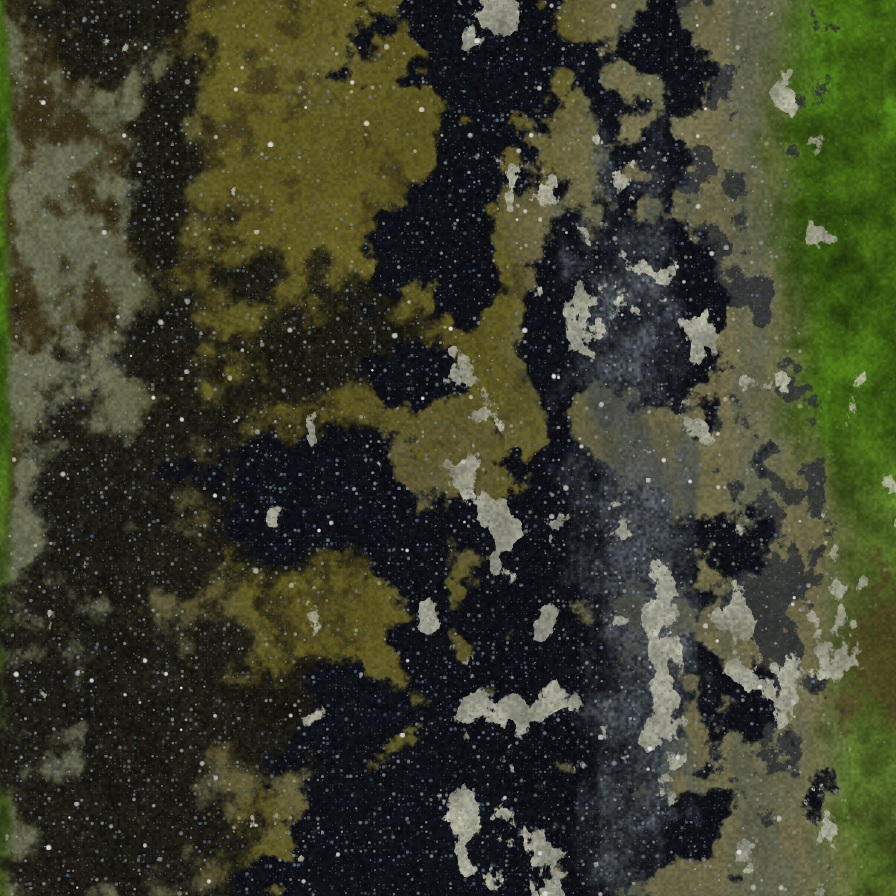
A three.js fragment shader for this texture:

```glsl
varying vec2 vUv;

const vec3 OCHRE = vec3(0.37, 0.345, 0.13);
const vec3 TAN = vec3(0.43, 0.41, 0.28);
const vec3 LICHEN = vec3(0.41, 0.42, 0.32);
const vec3 BROWN = vec3(0.23, 0.20, 0.10);
const vec3 MOSS = vec3(0.23, 0.36, 0.07);
const vec3 SOOT = vec3(0.085, 0.08, 0.06);
const vec3 TAR = vec3(0.055, 0.062, 0.085);
const vec3 SLATE = vec3(0.31, 0.335, 0.35);
const vec3 CHALK = vec3(0.63, 0.63, 0.56);

float hash(vec2 p) {
  vec3 q = fract(p.xyx * 0.1031);
  q += dot(q, q.yzx + 33.33);
  return fract((q.x + q.y) * q.z);
}

float noise(vec2 p) {
  vec2 i = floor(p);
  vec2 f = fract(p);
  f = f * f * (3.0 - 2.0 * f);
  return mix(mix(hash(i), hash(i + vec2(1.0, 0.0)), f.x),
             mix(hash(i + vec2(0.0, 1.0)), hash(i + 1.0), f.x), f.y);
}

// Layered noise, centred on zero
float fbm(vec2 p) {
  float sum = 0.0;
  float amp = 0.5;
  for (int i = 0; i < 6; i++) {
    sum += amp * (noise(p) - 0.5);
    p = mat2(1.6, 1.2, -1.2, 1.6) * p + 17.3;
    amp *= 0.56;
  }
  return sum;
}

// Elliptical zone: one at its centre, zero at its rim, negative beyond
float zone(vec2 p, vec2 centre, vec2 radius) {
  return 1.0 - length((p - centre) / radius);
}

// Scattered round grains, one at most per cell
float grains(vec2 p, float cells, float share) {
  vec2 id = floor(p * cells);
  vec2 offset = vec2(hash(id + 3.1), hash(id + 71.7)) * 0.4 + 0.3;
  float radius = mix(0.25, 0.6, hash(id + 29.0));
  float dotMask = 1.0 - smoothstep(radius * 0.35, radius, length(fract(p * cells) - offset));
  return dotMask * step(hash(id + 11.0), share) * (0.4 + 0.6 * hash(id + 47.0));
}

float tarZones(vec2 p) {
  float z = zone(p, vec2(0.54, 0.97), vec2(0.12, 0.16));
  z = max(z, zone(p, vec2(0.52, 0.74), vec2(0.045, 0.18)));
  z = max(z, zone(p, vec2(0.47, 0.57), vec2(0.07, 0.05)));
  z = max(z, zone(p, vec2(0.47, 0.73), vec2(0.05, 0.06)));
  z = max(z, zone(p, vec2(0.63, 0.61), vec2(0.04, 0.16)));
  z = max(z, zone(p, vec2(0.72, 0.63), vec2(0.08, 0.15)));
  z = max(z, zone(p, vec2(0.60, 0.20), vec2(0.21, 0.36)));
  z = max(z, zone(p, vec2(0.40, 0.46), vec2(0.14, 0.08)));
  z = max(z, zone(p, vec2(0.46, 0.05), vec2(0.15, 0.15)));
  return max(z, zone(p, vec2(0.74, 0.97), vec2(0.05, 0.08)) - 0.15);
}

float sootZones(vec2 p) {
  float z = zone(p, vec2(0.18, 0.78), vec2(0.045, 0.42));
  z = max(z, zone(p, vec2(0.13, 0.18), vec2(0.15, 0.37)));
  z = max(z, zone(p, vec2(0.13, 0.98), vec2(0.08, 0.08)));
  z = max(z, zone(p, vec2(0.33, 0.46), vec2(0.12, 0.11)));
  z = max(z, zone(p, vec2(0.33, 0.20), vec2(0.15, 0.07)));
  z = max(z, zone(p, vec2(0.24, 0.69), vec2(0.08, 0.08)) - 0.2);
  return max(z, zone(p, vec2(0.39, 0.60), vec2(0.15, 0.08)) - 0.1);
}

// Weathered ground, running from lichen through ochre to tan
vec3 ground(vec2 p, float broad, float fine, float streak) {
  vec3 left = mix(LICHEN, BROWN, smoothstep(-0.12, 0.22, fine + streak * 0.7));
  vec3 middle = mix(OCHRE, TAN * 0.9, smoothstep(0.0, 0.35, broad + 0.25 - p.y * 0.3));
  middle = mix(middle, BROWN, 0.75 * smoothstep(0.02, 0.25, fine - broad * 0.5));
  vec3 right = mix(TAN, LICHEN * 0.9, smoothstep(-0.1, 0.2, streak));
  vec3 col = mix(left, middle, smoothstep(0.13, 0.23, p.x + broad * 0.15));
  return mix(col, right, smoothstep(0.53, 0.68, p.x + broad * 0.15));
}

void main() {
  vec2 p = vUv;
  float broad = fbm(p * 6.0 + 4.0);
  float blot = fbm(p * 13.0 + 31.0);
  float fine = fbm(p * 34.0 + 9.0);
  float streak = fbm(p * vec2(30.0, 7.0) + 53.0);
  float grit = noise(p * 310.0) - 0.5;
  vec3 col = ground(p, broad, fine, streak);

  // Moss along the sides
  float mossEdge = mix(0.92, 0.87, smoothstep(0.42, 0.56, p.y)) + broad * 0.06 + fine * 0.05;
  float moss = smoothstep(-0.025, 0.04, p.x - mossEdge);
  moss = max(moss, 1.0 - smoothstep(0.0, 0.016, p.x + blot * 0.02));
  vec3 mossColour = mix(mix(MOSS, TAN, 0.32), MOSS, smoothstep(0.4, 0.58, p.y + broad * 0.2));
  col = mix(col, mossColour * (1.0 + fine * 0.9 + streak * 0.4), moss);
  float rust = zone(p, vec2(0.99, 0.27), vec2(0.07, 0.09)) + fine * 2.0;
  col = mix(col, BROWN * 1.25, 0.8 * smoothstep(-0.1, 0.4, rust));

  // Soft soot, then crisp tar
  float soot = smoothstep(-0.25, 0.4, sootZones(p) + blot * 2.0 + fine * 1.3);
  col = mix(col, SOOT * (1.0 + fine), soot * 0.93);
  float tar = smoothstep(-0.06, 0.14, tarZones(p) + blot * 1.8 + fine * 0.9);
  float peel = zone(p, vec2(0.86, 0.33), vec2(0.07, 0.26)) * 0.4 + fine * 1.3 - 0.19;
  peel = max(peel, zone(p, vec2(0.80, 0.75), vec2(0.10, 0.35)) * 0.3 + fine * 1.3 - 0.27);
  col = mix(col, SLATE * 0.55, 0.85 * smoothstep(-0.04, 0.06, peel));
  col = mix(col, TAR, tar);

  // Worn slate band and chalky flakes
  float band = zone(p, vec2(0.71, 0.36), vec2(0.075, 0.46));
  float worn = smoothstep(-0.1, 0.65, band + streak * 1.2 + fine * 0.9);
  col = mix(col, SLATE * (0.9 + fine), worn * 0.72);
  float flakeZone = zone(p, vec2(0.66, 0.26), vec2(0.17, 0.29));
  flakeZone = max(flakeZone, zone(p, vec2(0.565, 0.94), vec2(0.025, 0.07)));
  flakeZone = max(flakeZone, zone(p, vec2(0.92, 0.74), vec2(0.05, 0.18)) - 0.35);
  flakeZone = max(flakeZone, zone(p, vec2(0.08, 0.40), vec2(0.04, 0.08)) - 0.3);
  float flakeNoise = fbm(p * vec2(23.0, 19.0) + 83.0);
  float flake = smoothstep(0.16, 0.20, flakeNoise + 0.09 * clamp(flakeZone, -2.0, 0.6));
  col = mix(col, CHALK * (1.0 + fine * 0.5), flake * 0.92);

  // Grit and glinting grains
  float dark = max(tar, soot) * (1.0 - flake);
  col *= 1.0 + grit * mix(0.26, 0.75, dark) + blot * 0.25;
  vec3 glint = mix(vec3(0.36, 0.47, 0.60), vec3(0.72, 0.73, 0.66), hash(floor(p * 190.0)));
  float calm = 1.0 - 0.75 * moss;
  col = mix(col, glint, grains(p, 190.0, mix(0.07, 0.15, dark)) * 0.75 * calm);
  col = mix(col, glint * 0.65, grains(p + 0.37, 300.0, 0.2) * 0.5 * calm);
  col = mix(col, vec3(0.85), grains(p + 0.61, 130.0, 0.012) * calm);
  gl_FragColor = vec4(clamp(col, 0.0, 1.0), 1.0);
}
```
